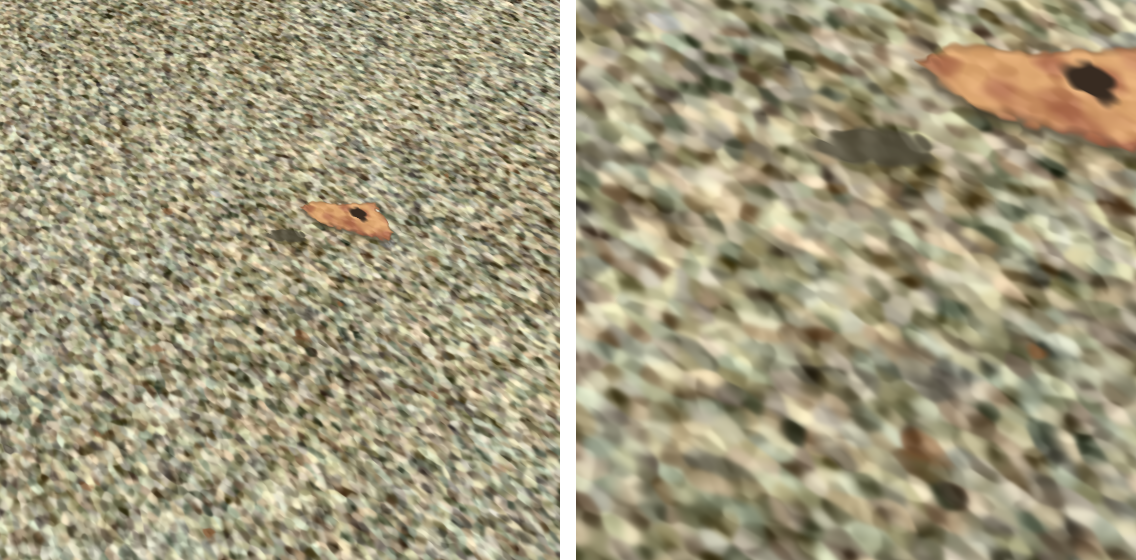
Left: the whole. Right: its middle third, enlarged.
Give the GLSL for this texture, as a WebGL 2 fragment shader.

```glsl
#version 300 es
precision highp float;
// Sunlit gravel seen at a slant, with scattered debris and one dry leaf.
uniform vec2 u_resolution;
out vec4 fragColor;

vec3 hash3(vec2 p) {
    vec3 q = fract(p.xyx * vec3(0.1031, 0.1030, 0.0973));
    q += dot(q, q.yxz + 33.33);
    return fract((q.xxy + q.yzz) * q.zyx);
}

// Soft cellular blend: three random values per grain, centred on zero.
vec3 grains(vec2 p, float sharpness) {
    vec2 cell = floor(p);
    vec4 sum = vec4(0.0);
    for (int j = -1; j <= 1; j++) {
        for (int i = -1; i <= 1; i++) {
            vec2 id = cell + vec2(i, j);
            vec2 d = id + 0.1 + 0.8 * hash3(id + 57.0).xy - p;
            sum += exp(-sharpness * dot(d, d)) * vec4(hash3(id + 400.0), 1.0);
        }
    }
    return sum.xyz / sum.w - 0.5;
}

// Signed distance to the leaf outline.
float leafDistance(vec2 p) {
    const vec2 outline[7] = vec2[7](
        vec2(0.531, 0.636), vec2(0.575, 0.637), vec2(0.672, 0.636), vec2(0.701, 0.583),
        vec2(0.694, 0.568), vec2(0.650, 0.581), vec2(0.566, 0.603));
    float nearest = 1.0, side = 1.0;
    for (int i = 0, j = 6; i < 7; j = i, i++) {
        vec2 edge = outline[j] - outline[i];
        vec2 w = p - outline[i];
        vec2 b = w - edge * clamp(dot(w, edge) / dot(edge, edge), 0.0, 1.0);
        nearest = min(nearest, dot(b, b));
        bvec3 crossing = bvec3(p.y >= outline[i].y, p.y < outline[j].y, edge.x * w.y > edge.y * w.x);
        if (all(crossing) || all(not(crossing))) side = -side;
    }
    return side * sqrt(nearest);
}

vec2 rotate(vec2 p, float angle) {
    float c = cos(angle), s = sin(angle);
    return vec2(c * p.x - s * p.y, s * p.x + c * p.y);
}

void main() {
    vec2 uv = gl_FragCoord.xy / u_resolution;

    // Ground plane: grains shrink and flatten towards the top.
    float depth = 2.2 - uv.y;
    vec2 ground = vec2(uv.x - 0.5, 1.7) / depth;
    vec2 slanted = rotate(ground, 0.56);
    vec3 patches = grains(ground * 14.0, 3.0);
    vec2 wobble = grains(ground * 60.0, 3.0).xy * 0.006;

    // Gravel: large grains, finer grit and broad uneven patches.
    vec3 coarse = grains((slanted + wobble) * vec2(112.0, 220.0), 4.5);
    vec3 fine = grains((slanted - wobble) * vec2(165.0, 310.0) + 31.0, 4.0);
    float tone = coarse.x * 0.56 + fine.x * 0.34 + patches.x * 0.08;
    tone -= 0.35 * tone * tone;
    vec3 color = vec3(0.636, 0.614, 0.509) + tone * vec3(1.0, 1.01, 0.95);
    color += (coarse.y + 0.4 * patches.y) * vec3(0.07, 0.0, -0.08);
    color += coarse.z * vec3(-0.045, 0.035, -0.02);

    // Debris: dark chips, rusty flakes and pale blue stones.
    for (int i = 0; i < 38; i++) {
        vec3 place = hash3(vec2(i, 7));
        vec3 kind = hash3(vec2(i, 91));
        vec2 d = rotate(uv - place.xy, 0.15 + 0.6 * kind.y) * 1.7 / depth;
        d /= mix(0.009, 0.024, place.z * place.z) * vec2(1.0, 0.55);
        float mask = smoothstep(1.2, 0.3, length(d) + coarse.z * 1.2 + fine.y * 0.6);
        vec3 tint = kind.x < 0.45 ? vec3(0.32, 0.30, 0.25)
                  : kind.x < 0.80 ? vec3(0.58, 0.42, 0.28) : vec3(0.69, 0.71, 0.72);
        color = mix(color, tint + tone * 0.4, mask * (0.45 + 0.4 * kind.z));
    }

    // Dark twig beside the leaf.
    vec2 twig = rotate(uv - vec2(0.510, 0.579), 0.08) / vec2(0.035, 0.011);
    float twigMask = smoothstep(1.2, 0.75, length(twig) + fine.y * 0.6);
    color = mix(color, vec3(0.35, 0.33, 0.26) + tone * 0.2, twigMask * 0.95);

    // Leaf with its shadow, mottling, rim and hole.
    vec2 ragged = uv + wobble * 2.0 + fine.yz * 0.006;
    float shadow = smoothstep(0.004, -0.004, leafDistance(ragged + vec2(0.002, 0.005)));
    color = mix(color, vec3(0.30, 0.26, 0.19), shadow * 0.7);
    float leaf = leafDistance(ragged);
    vec3 mottle = grains(rotate(uv, 0.4) * vec2(55.0, 95.0), 4.0);
    vec3 leafColor = mix(vec3(0.70, 0.45, 0.33), vec3(0.87, 0.66, 0.45),
        clamp(0.55 + mottle.x * 1.8 + (uv.y - 0.605) * 9.0, 0.0, 1.0));
    leafColor += fine.x * 0.12;
    leafColor *= 1.0 - 0.2 * smoothstep(-0.006, 0.0, leaf);
    vec2 hole = rotate(ragged - vec2(0.637, 0.616), 0.5) / vec2(0.016, 0.009);
    float holeMask = smoothstep(1.3, 0.6, length(hole) + mottle.y * 1.2);
    leafColor = mix(leafColor, vec3(0.22, 0.17, 0.13), holeMask);
    color = mix(color, leafColor, smoothstep(0.002, -0.002, leaf));

    fragColor = vec4(clamp(color, 0.0, 1.0), 1.0);
}
```
